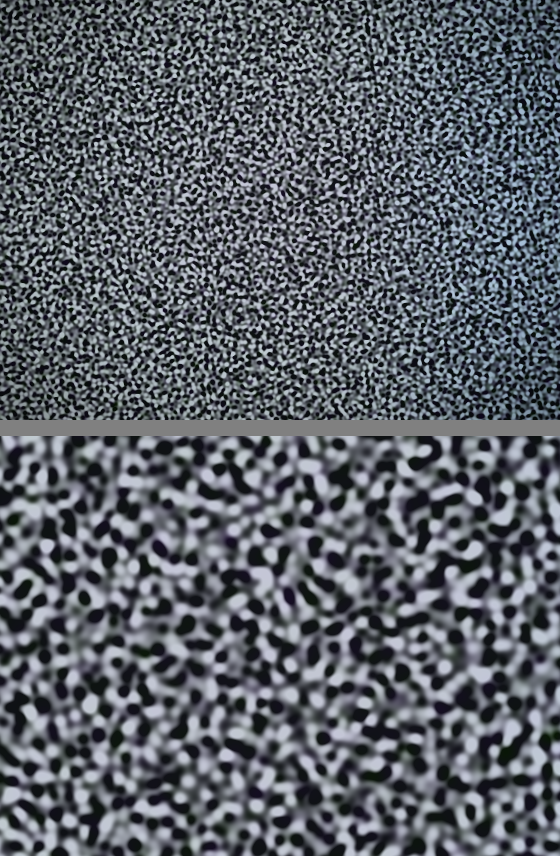
Top: the whole. Bottom: its middle third, enlarged.
A WebGL 2 fragment shader for this texture:

```glsl
#version 300 es
precision highp float;

#define GRAIN_ROWS 128.0
#define GRAIN_SIGMA 0.57
#define RING 0.85
#define GAIN 2.4
#define BLACK_CUT 0.15
#define WHITE_CUT 0.95
#define VIGNETTE 0.30
#define CHROMA 0.018
#define DARK vec3(0.035, 0.045, 0.060)
#define LIGHT vec3(0.715, 0.765, 0.785)

uniform vec2 u_resolution;
out vec4 fragColor;

vec3 hash3(vec2 cell) {
    vec3 h = fract(cell.xyx * vec3(0.1031, 0.1030, 0.0973));
    h += dot(h, h.yxz + 33.33);
    return fract((h.xxy + h.yzz) * h.zyx);
}

// Cellular noise: one randomly signed, ringed spot per cell, near unit variance
float grain(vec2 p) {
    vec2 cell = floor(p);
    float sum = 0.0;
    for (int y = -2; y <= 2; y++) {
        for (int x = -2; x <= 2; x++) {
            vec2 neighbour = cell + vec2(x, y);
            vec3 rnd = hash3(neighbour + 17.0);
            vec2 d = p - neighbour - rnd.xy;
            float q = dot(d, d) / (2.0 * GRAIN_SIGMA * GRAIN_SIGMA);
            sum += (2.0 * rnd.z - 1.0) * (1.0 - RING * q) * exp(-q);
        }
    }
    return sum * GAIN;
}

// Slow unevenness of the glow
float drift(vec2 p) {
    return sin(p.x * 5.1 + 2.0 * sin(p.y * 3.7)) * sin(p.y * 6.3 + 1.4 * sin(p.x * 4.3));
}

void main() {
    vec2 uv = gl_FragCoord.xy / u_resolution;
    vec2 p = gl_FragCoord.xy / u_resolution.y;
    vec2 centred = 2.0 * uv - 1.0;
    float radius2 = dot(centred, centred);
    float core = exp(-2.5 * radius2);

    // Spread the noise into nearly even shares of tone
    float n = grain(p * GRAIN_ROWS) + 0.06 * drift(p);
    float share = 0.5 + 0.5 * tanh(0.8 * n);
    float tone = clamp((share - BLACK_CUT) / (WHITE_CUT - BLACK_CUT), 0.0, 1.0);

    // Softer blacks in the middle, darker corners
    vec3 color = mix(DARK + 0.025 * core, LIGHT, tone);
    color *= 1.04 - VIGNETTE * smoothstep(0.35, 2.1, radius2);

    // Lavender middle, blue right side, faint colour speckle
    vec3 tint = mix(vec3(1.0), vec3(1.03, 0.98, 1.02), core);
    tint *= mix(vec3(1.0), vec3(0.90, 0.98, 1.07), smoothstep(0.55, 1.0, uv.x));
    float speckle = grain(p * GRAIN_ROWS * 0.6 + 301.0);
    color = color * tint + CHROMA * speckle * vec3(0.3, -0.3, 0.8) * (1.0 - 0.5 * tone);

    fragColor = vec4(clamp(color, 0.0, 1.0), 1.0);
}
```
